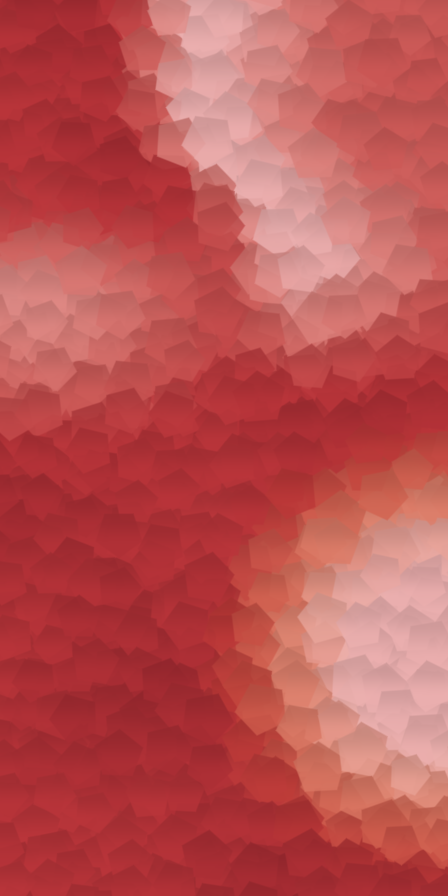
Give the GLSL for this background, as a WebGL 2 fragment shader.

```glsl
#version 300 es
precision highp float;
// Overlapping translucent pentagons in crimson, coral and pale pink glows.

#define LAYERS 5
#define CELL 0.098
#define RADIUS 0.046
#define JITTER 0.75
#define OPACITY 0.82
#define SHADE 0.13
#define EDGE_SOFTNESS 0.0025

uniform vec2 u_resolution;
out vec4 outColor;

const float TAU = 6.2831853;

vec3 hash3(vec2 p) {
  vec3 q = fract(p.xyx * vec3(0.1031, 0.1030, 0.0973));
  q += dot(q, q.yxz + 33.33);
  return fract((q.xxy + q.yzz) * q.zyx);
}

// Signed distance to a regular pentagon with the given inner radius
float pentagon(vec2 p, float inner, float turn) {
  float sector = TAU / 5.0;
  float a = atan(p.x, p.y) + turn;
  return cos(a - sector * floor(a / sector + 0.5)) * length(p) - inner;
}

// Broad orb on the lower right
float orbGlow(vec2 p) {
  return smoothstep(0.56, 0.16, length(p - vec2(0.98, 0.54)));
}

// Column of light falling from the top, crisp on its left side
float columnGlow(vec2 p) {
  float d = p.x - 0.27 - 0.24 * smoothstep(1.8, 1.38, p.y);
  float falloff = mix(0.98, 0.36, smoothstep(0.16, 0.56, d));
  return smoothstep(-0.04, 0.17, d) * falloff * smoothstep(1.04, 1.46, p.y);
}

// Haze entering from the left, shorter above than below
float hazeGlow(vec2 p) {
  vec2 d = p - vec2(0.04, 1.33);
  d /= vec2(0.42, d.y > 0.0 ? 0.17 : 0.24);
  return 0.74 * exp(-dot(d, d));
}

float tone(vec2 p) {
  float waves = sin(p.x * 7.0 + p.y * 5.0) + sin(p.y * 11.0 - p.x * 4.0 + 1.0);
  float base = 0.17 + 0.03 * waves;
  float dark = (1.0 - orbGlow(p)) * (1.0 - columnGlow(p)) * (1.0 - hazeGlow(p));
  return 1.0 - (1.0 - base) * dark;
}

vec3 palette(float t) {
  vec3 c = mix(vec3(0.60, 0.15, 0.18), vec3(0.71, 0.20, 0.22), smoothstep(0.0, 0.25, t));
  c = mix(c, vec3(0.78, 0.34, 0.33), smoothstep(0.22, 0.48, t));
  c = mix(c, vec3(0.84, 0.49, 0.47), smoothstep(0.45, 0.74, t));
  return mix(c, vec3(0.90, 0.67, 0.67), smoothstep(0.70, 1.0, t));
}

vec3 colorAt(vec2 p, float shift) {
  vec3 c = palette(clamp(tone(p) + shift, 0.0, 1.0));
  // Warm rim around the orb
  float orb = orbGlow(p);
  return c + vec3(0.02, 0.03, -0.03) * 4.0 * orb * (1.0 - orb);
}

void main() {
  vec2 p = gl_FragCoord.xy / u_resolution.x;
  float soft = max(EDGE_SOFTNESS, 0.75 / u_resolution.x);
  vec3 color = colorAt(p, 0.0);

  // Paint jittered pentagons, layer over layer
  for (int layer = 0; layer < LAYERS; layer++) {
    float n = float(layer);
    vec2 offset = CELL * fract(n * vec2(0.618, 0.382));
    vec2 cell = floor((p + offset) / CELL);
    for (int j = 1; j >= -1; j--) {
      for (int i = -1; i <= 1; i++) {
        vec2 id = cell + vec2(i, j);
        vec3 rnd = hash3(id + 17.0 + n * 41.0);
        vec2 center = (id + 0.5 + JITTER * (rnd.xy - 0.5)) * CELL - offset;
        vec2 q = p - center;
        float inner = RADIUS * (0.85 + 0.25 * rnd.z);
        float d = pentagon(q, inner, rnd.z * TAU * 3.0);
        float cover = OPACITY * smoothstep(soft, -soft, d);
        // Darker toward the top of each tile
        float shade = 1.0 - SHADE * smoothstep(-0.6, 1.0, q.y / inner);
        vec3 tile = colorAt(center, 0.08 * (rnd.x - 0.5)) * shade * 1.025;
        color = mix(color, tile, cover);
      }
    }
  }
  outColor = vec4(color, 1.0);
}
```
